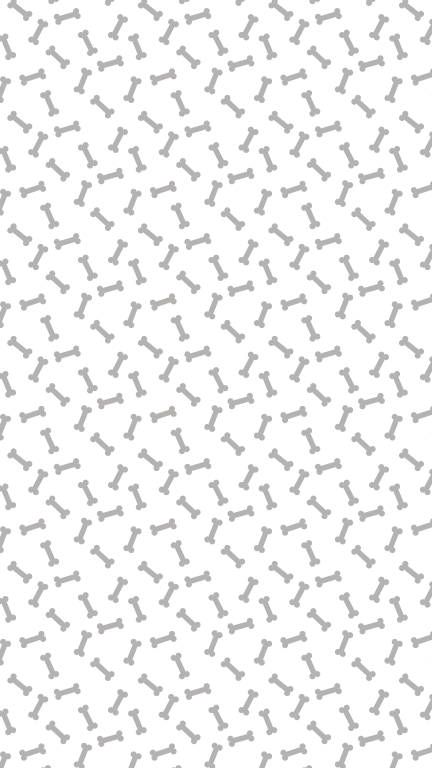
Give the GLSL for this pattern, as a WebGL 1 fragment shader.

```glsl
precision highp float;
// Small grey bones scattered in a repeating tile on a white ground.

uniform vec2 u_resolution;

const vec3 WHITE = vec3(1.0);
const vec3 BONE_GREY = vec3(0.708, 0.700, 0.700);

// Lengths are fractions of the canvas height.
const vec2 TILE_SIZE = vec2(0.170, 0.1465);
const float BONE_HALF_LENGTH = 0.0170;
const float JITTER = 0.0048;
const int BONE_COUNT = 13;

// Two values in 0..1 from one number, without sine.
vec2 hash2(float n) {
  vec3 p = fract(vec3(n) * vec3(0.1031, 0.1030, 0.0973) + 0.37);
  p += dot(p, p.yzx + 33.33);
  return fract((p.xx + p.yz) * p.zy);
}

vec2 rotate(vec2 p, float angle) {
  float c = cos(angle), s = sin(angle);
  return vec2(c * p.x + s * p.y, c * p.y - s * p.x);
}

// Distance to a horizontal bone of half length 1: a shaft and four knobs.
float boneDistance(vec2 p) {
  p = abs(p);
  vec2 q = p - vec2(0.76, 0.205);
  float shaft = length(max(q, 0.0)) + min(max(q.x, q.y), 0.0);
  float knob = length(p - vec2(0.77, 0.200)) - 0.232;
  return min(shaft, knob);
}

// Four leaning directions in turn, each slightly varied.
float boneAngle(float index, float variation) {
  float turn = mod(index + 1.0, 4.0);
  return 0.31 + 0.84 * min(turn, 2.55) + 0.14 * (variation - 0.5);
}

// Distance to the nearest bone; a jittered lattice spaces them evenly.
float scatterDistance(vec2 p) {
  float nearest = 1.0;
  for (int i = 0; i < BONE_COUNT; i++) {
    float index = float(i);
    float step = index / float(BONE_COUNT);
    vec2 center = vec2(step, fract(5.0 * step)) * TILE_SIZE;
    center += JITTER * (2.0 * hash2(index + 3.0) - 1.0);
    vec2 local = (fract((p - center) / TILE_SIZE + 0.5) - 0.5) * TILE_SIZE;
    float angle = boneAngle(index, hash2(index + 41.0).x);
    vec2 bonePoint = rotate(local, angle) / BONE_HALF_LENGTH;
    nearest = min(nearest, boneDistance(bonePoint) * BONE_HALF_LENGTH);
  }
  return nearest;
}

void main() {
  vec2 p = gl_FragCoord.xy / u_resolution.y;
  float pixel = 1.0 / u_resolution.y;
  float coverage = clamp(0.5 - scatterDistance(p) / pixel, 0.0, 1.0);
  gl_FragColor = vec4(mix(WHITE, BONE_GREY, coverage), 1.0);
}
```
